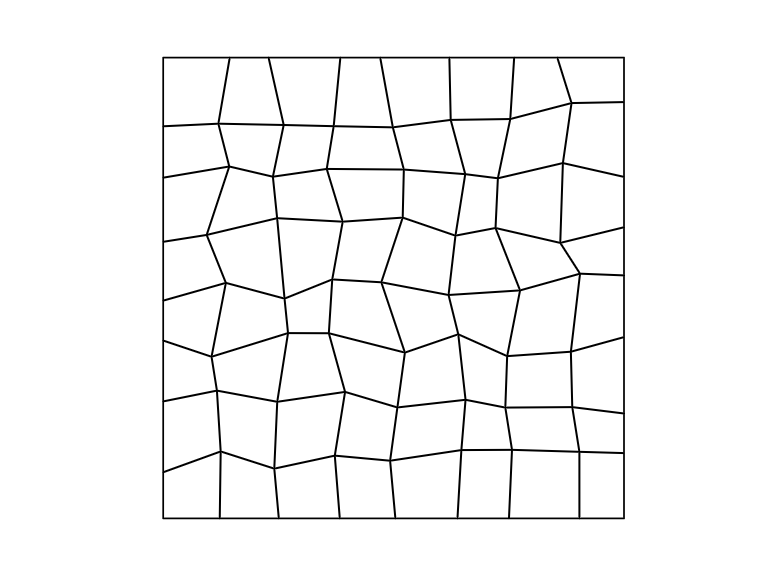
Write a Shadertoy shader that draws this pattern.

```glsl
// Square frame holding an 8 by 8 mesh of irregular quadrilaterals in thin black lines
#define CELLS 8.0
#define SIDE 0.8
#define CENTER vec2(0.5125, 0.5)
#define JITTER 0.25
#define MESH_WIDTH 0.0035
#define FRAME_WIDTH 0.0030
#define SEED 17u
#define INK vec3(0.0)
#define PAPER vec3(1.0)

// Integer hash of a lattice node, giving two values in 0..1
vec2 hash2(vec2 node) {
    uvec2 q = uvec2(ivec2(node) + 16) * uvec2(1597u, 3571u) + SEED;
    q = q * 1664525u + 1013904223u;
    q.x += q.y * 1664525u;
    q.y += q.x * 1664525u;
    q ^= q >> 16u;
    q.x += q.y * 1664525u;
    q.y += q.x * 1664525u;
    q ^= q >> 16u;
    return vec2(q & 65535u) / 65535.0;
}

// Jittered node; nodes on the frame slide only along it
vec2 meshNode(vec2 node) {
    vec2 movable = step(0.5, node) * step(node, vec2(CELLS - 0.5));
    return node + movable * JITTER * (2.0 * hash2(node) - 1.0);
}

float segmentDistance(vec2 p, vec2 a, vec2 b) {
    vec2 pa = p - a, ba = b - a;
    return length(pa - ba * clamp(dot(pa, ba) / dot(ba, ba), 0.0, 1.0));
}

float boxDistance(vec2 p, float halfSide) {
    vec2 q = abs(p) - halfSide;
    return length(max(q, 0.0)) + min(max(q.x, q.y), 0.0);
}

// Distance to the nearest inner edge, in cell units
float meshDistance(vec2 g) {
    vec2 cell = floor(g);
    float d = 1e3;
    for (int j = -1; j <= 1; j++) {
        for (int i = -1; i <= 1; i++) {
            vec2 n = cell + vec2(i, j);
            if (min(n.x, n.y) < 0.0 || max(n.x, n.y) > CELLS) continue;
            vec2 a = meshNode(n);
            if (n.x < CELLS && n.y > 0.0 && n.y < CELLS)
                d = min(d, segmentDistance(g, a, meshNode(n + vec2(1, 0))));
            if (n.y < CELLS && n.x > 0.0 && n.x < CELLS)
                d = min(d, segmentDistance(g, a, meshNode(n + vec2(0, 1))));
        }
    }
    return d;
}

// Antialiased coverage of a stroke
float stroke(float d, float width, float pixel) {
    return clamp(0.5 + (0.5 * width - d) / pixel, 0.0, 1.0);
}

void mainImage(out vec4 fragColor, in vec2 fragCoord) {
    float pixel = 1.0 / iResolution.y;
    float cellSize = SIDE / CELLS;
    vec2 p = (fragCoord - CENTER * iResolution.xy) * pixel;

    // Inner mesh and outer frame
    float mesh = meshDistance(p / cellSize + 0.5 * CELLS) * cellSize;
    float frame = abs(boxDistance(p, 0.5 * SIDE));
    float ink = max(stroke(mesh, MESH_WIDTH, pixel), stroke(frame, FRAME_WIDTH, pixel));

    fragColor = vec4(mix(PAPER, INK, ink), 1.0);
}
```
